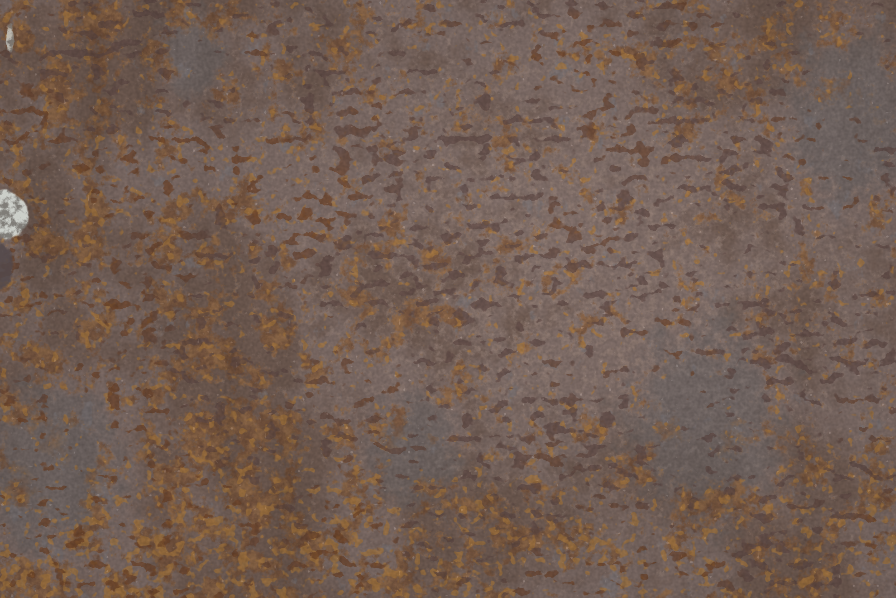
Write a Shadertoy shader that draws this texture.

```glsl
// Weathered sheet of rusted steel: mauve and brown oxide, orange rust,
// ochre flecks, flat dark pits, slate stains and one chip of pale paint.
// Every layer is a threshold on gradient noise, weighted by a broad layout.

vec2 gradientAt(vec2 cell) {
    vec3 h = fract(cell.xyx * vec3(0.1031, 0.1030, 0.0973));
    h += dot(h, h.yzx + 33.33);
    float angle = 6.2832 * fract((h.x + h.y) * h.z);
    return vec2(cos(angle), sin(angle));
}

float gradientNoise(vec2 p) {
    vec2 i = floor(p), f = fract(p);
    vec2 u = f * f * f * (f * (f * 6.0 - 15.0) + 10.0);
    vec2 e = vec2(0.0, 1.0);
    float low = mix(dot(gradientAt(i), f),
                    dot(gradientAt(i + e.yx), f - e.yx), u.x);
    float high = mix(dot(gradientAt(i + e.xy), f - e.xy),
                     dot(gradientAt(i + e.yy), f - e.yy), u.x);
    return 1.4 * mix(low, high, u.y);
}

float fbm(vec2 p) {
    float sum = 0.0, amplitude = 0.5;
    for (int octave = 0; octave < 5; octave++) {
        sum += amplitude * gradientNoise(p);
        p = mat2(0.8, 0.6, -0.6, 0.8) * p * 2.03 + 17.3;
        amplitude *= 0.55;
    }
    return sum;
}

// Soft round weight, 1 at the centre
float glow(vec2 p, vec2 centre, vec2 size) {
    vec2 d = (p - centre) / size;
    return exp(-dot(d, d));
}

void mainImage(out vec4 fragColor, in vec2 fragCoord) {
    vec2 p = fragCoord / iResolution.y;
    float broad = fbm(p * 3.5 + 4.0);
    float mottle = fbm(p * 16.0 + 31.0);
    float fine = fbm(p * 62.0 + 9.0);
    float streak = gradientNoise(p * vec2(22.0, 2.5) + 50.0);
    float middle = glow(p, vec2(0.92, 0.58), vec2(0.5, 0.38));

    // Oxide ground, paler in the middle and faintly streaked downwards
    vec3 color = mix(vec3(0.405, 0.33, 0.295), vec3(0.46, 0.395, 0.375),
        smoothstep(-0.3, 0.25, broad + 0.5 * mottle + 0.2 * middle + 0.08 * streak));
    color = mix(color, vec3(0.53, 0.455, 0.42),
        smoothstep(-0.05, 0.45, fine + 0.4 * mottle + 0.25 * middle - 0.1) * 0.65);

    // Orange rust gathers at the left, along the bottom and at upper right
    float rustiness = 0.34 * (1.0 - smoothstep(0.3, 0.85, p.x))
        + 0.26 * (1.0 - smoothstep(0.1, 0.4, p.y))
        + 0.30 * glow(p, vec2(1.2, 0.92), vec2(0.3, 0.16))
        - 0.22 * glow(p, vec2(0.33, 0.88), vec2(0.14, 0.13));
    float rust = smoothstep(0.0, 0.32,
        mottle + 0.55 * fine + 0.5 * rustiness - 0.4 * broad - 0.14);
    vec3 rustColor = mix(vec3(0.41, 0.27, 0.175), vec3(0.53, 0.37, 0.225),
        smoothstep(-0.3, 0.35, fbm(p * 40.0 + 70.0)));
    color = mix(color, rustColor, rust * 0.72);

    // Slate stains with ragged rims
    vec3 stains[5] = vec3[5](vec3(0.09, 0.22, 0.12), vec3(0.69, 0.25, 0.08),
        vec3(1.18, 0.30, 0.14), vec3(1.43, 0.80, 0.12), vec3(0.32, 0.91, 0.06));
    float slate = 0.0;
    for (int i = 0; i < 5; i++) {
        float reach = length((p - stains[i].xy) * vec2(1.1, 0.9)) / stains[i].z;
        slate = max(slate, 1.0 - smoothstep(0.55, 1.25, reach + 0.9 * mottle + 0.4 * fine));
    }
    color = mix(color, vec3(0.405, 0.375, 0.37) + 0.05 * fine, slate * 0.7);

    // Small blue-grey scabs
    float scab = smoothstep(0.3, 0.5, fbm(p * vec2(24.0, 19.0) + 120.0) + 0.3 * broad);
    color = mix(color, vec3(0.44, 0.42, 0.43), scab * 0.6);

    // Ochre flecks, densest towards the bottom
    float fleckField = gradientNoise(p * 58.0 + 200.0) + 0.5 * gradientNoise(p * 115.0);
    float fleck = smoothstep(0.4, 0.72, fleckField + 0.55 * mottle + 0.35 * rustiness
        + 0.16 * (1.0 - smoothstep(0.05, 0.35, p.y)) - 0.3 * slate - 0.08);
    color = mix(color, vec3(0.61, 0.435, 0.225), fleck * 0.7);

    // Flat dark pits, wider than tall
    vec2 pitAt = p + 0.006 * vec2(mottle, fine);
    float pitField = gradientNoise(pitAt * vec2(34.0, 62.0) + 300.0)
        + 0.35 * gradientNoise(pitAt * vec2(80.0, 120.0));
    float pit = smoothstep(0.34, 0.54, pitField + 0.3 * gradientNoise(p * 6.0 + 8.0)
        + 0.1 * middle - 0.2 * slate);
    vec3 pitColor = mix(vec3(0.345, 0.265, 0.25), vec3(0.40, 0.24, 0.14),
        smoothstep(-0.1, 0.3, rustiness - 0.2 + broad));
    color = mix(color, pitColor, pit * 0.7);

    // Fine grain, pale specks and broad shading
    float grain = gradientNoise(p * 150.0 + 3.0) + 0.6 * gradientNoise(p * 235.0 + 60.0);
    color *= 1.0 + 0.075 * grain + 0.05 * streak * (1.0 - middle);
    float speck = smoothstep(0.62, 0.85, gradientNoise(p * 125.0 + 400.0) + 0.2 * mottle);
    color += 0.10 * speck;
    color *= 0.965 + 0.09 * middle;

    // Pale chipped paint on the left edge, with bare shadow beneath
    float shade = 1.0 - smoothstep(0.8, 1.1,
        length((p - vec2(0.0, 0.555)) / vec2(0.022, 0.042)) + 0.3 * fine);
    color = mix(color, vec3(0.32, 0.28, 0.29), shade * 0.85);
    float chip = 1.0 - smoothstep(0.85, 1.0,
        length((p - vec2(0.012, 0.64)) / vec2(0.034, 0.045)) + 0.35 * mottle);
    float flake = 1.0 - smoothstep(0.7, 1.0,
        length((p - vec2(0.016, 0.935)) / vec2(0.008, 0.025)) + 0.5 * fine);
    vec3 paint = mix(vec3(0.50, 0.49, 0.47), vec3(0.80, 0.81, 0.79),
        smoothstep(-0.25, 0.2, fine));
    color = mix(color, paint, max(chip, flake * 0.8));

    fragColor = vec4(clamp(color, 0.0, 1.0), 1.0);
}
```
